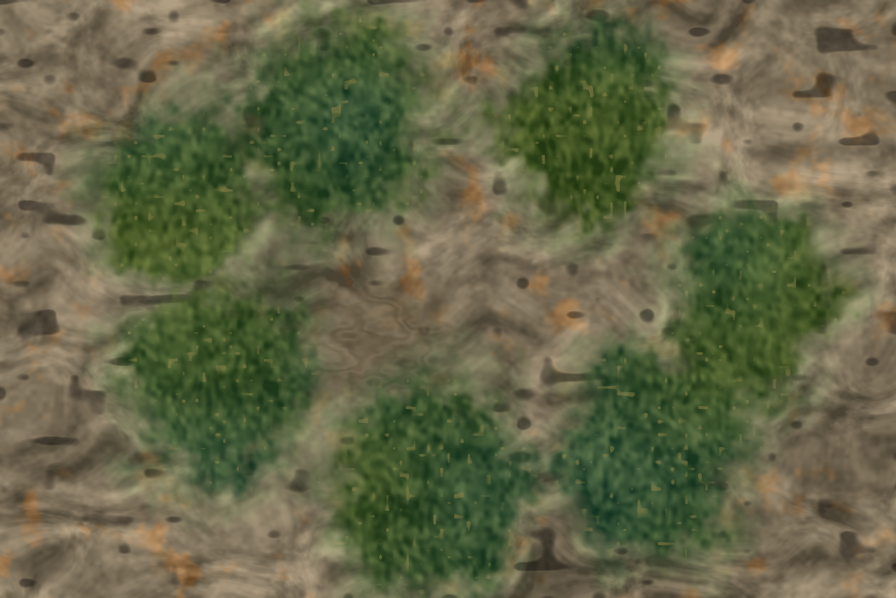
Give the GLSL for this texture, as a WebGL 1 fragment shader.

```glsl
precision highp float;
uniform vec2 u_resolution;

float hash(vec2 p) {
  vec3 q = fract(vec3(p.xyx) * 0.1031);
  q += dot(q, q.yzx + 33.33);
  return fract((q.x + q.y) * q.z);
}

float noise(vec2 p) {
  vec2 i = floor(p), f = fract(p);
  f = f * f * (3.0 - 2.0 * f);
  return mix(mix(hash(i), hash(i + vec2(1, 0)), f.x),
             mix(hash(i + vec2(0, 1)), hash(i + vec2(1, 1)), f.x), f.y);
}

float fbm(vec2 p) {
  float sum = 0.0, amp = 0.52;
  for (int i = 0; i < 4; i++) {
    sum += amp * noise(p);
    p = mat2(1.6, 1.2, -1.2, 1.6) * p + 17.3;
    amp *= 0.52;
  }
  return sum;
}

// Tufts spread around a loose ring: 1 at a tuft's heart, 0 at its rim
float tuftField(vec2 p) {
  float field = -1.0;
  for (int i = 0; i < 7; i++) {
    float k = float(i);
    float angle = k * 0.898 + 0.1;
    vec2 jitter = vec2(hash(vec2(k, 3.0)), hash(vec2(k, 8.0))) - 0.5;
    vec2 centre = vec2(0.75, 0.5) + vec2(0.48, 0.31) * vec2(cos(angle), sin(angle)) + 0.1 * jitter;
    float radius = mix(0.145, 0.21, hash(vec2(k, 21.0)));
    vec2 d = (p - centre) * vec2(1.06, 0.92);
    field = max(field, 1.0 - length(d) / radius);
  }
  return field;
}

vec3 soil(vec2 p) {
  vec2 warp = vec2(noise(p * 11.0), noise(p * 11.0 + 40.0)) - 0.5;
  vec2 q = p * vec2(15.0, 21.0) + warp * 1.5;
  float lumps = fbm(q);
  float relief = lumps - fbm(q + vec2(-0.25, 0.4));
  float broad = fbm(p * 4.0 + 60.0) - 0.5;
  float grit = noise(p * 105.0) - 0.5;
  float tone = 0.5 + 0.7 * broad + 0.5 * (lumps - 0.5) + 0.9 * relief + 0.16 * grit;
  vec3 color = mix(vec3(0.29, 0.26, 0.2), vec3(0.69, 0.62, 0.51), clamp(tone, 0.0, 1.0));

  // Rusty stains, then small dark hollows
  float rust = smoothstep(0.56, 0.8, fbm(p * 19.0 + 90.0));
  color += rust * vec3(0.1, 0.01, -0.06);
  float hollow = smoothstep(0.78, 0.92, noise(p * vec2(24.0, 38.0) + 7.0));
  return color * (1.0 - 0.38 * hollow);
}

// Smooth damp mud with faint contour lines
vec3 mud(vec2 p) {
  float level = fbm(p * vec2(9.0, 15.0) + 30.0);
  float contour = sin(level * 48.0);
  return vec3(0.41, 0.36, 0.27) + 0.16 * (level - 0.5) + 0.035 * contour;
}

vec3 grass(vec2 p) {
  vec2 bend = 0.012 * vec2(noise(p * 22.0), noise(p * 22.0 + 9.0));
  vec2 q = p + bend;
  float blades = 0.5 * noise(q * vec2(115.0, 75.0))
               + 0.5 * noise(mat2(0.8, 0.6, -0.6, 0.8) * q * vec2(65.0, 95.0));
  float clumps = fbm(p * 14.0 + 25.0);
  float tone = 0.4 + 1.0 * (blades - 0.5) + 0.8 * (clumps - 0.5);
  vec3 color = mix(vec3(0.09, 0.2, 0.08), vec3(0.39, 0.47, 0.26), clamp(tone, 0.0, 1.0));
  color += (noise(p * 5.0 + 12.0) - 0.5) * vec3(0.08, 0.03, -0.07);
  float straw = smoothstep(0.81, 0.96, noise(p * 88.0 + 50.0));
  return mix(color, vec3(0.52, 0.5, 0.27), 0.6 * straw);
}

void main() {
  vec2 p = gl_FragCoord.xy / u_resolution.y;
  float field = tuftField(p) + 0.7 * (fbm(p * 10.0) - 0.5) + 0.22 * (noise(p * 55.0) - 0.5);
  float fringe = smoothstep(-0.32, 0.12, field);
  float cover = smoothstep(0.0, 0.42, field);

  float damp = length((p - vec2(0.62, 0.42)) * vec2(1.0, 1.3)) + 0.12 * (fbm(p * 9.0) - 0.5);
  vec3 color = mix(soil(p), mud(p), 0.75 * (1.0 - smoothstep(0.06, 0.19, damp)));

  // Mossy tint around the tufts, then the tufts themselves
  float light = dot(color, vec3(0.3, 0.6, 0.1));
  color = mix(color, light * vec3(0.97, 1.03, 0.74), 0.65 * fringe);
  color = mix(color, grass(p), 0.93 * cover);
  gl_FragColor = vec4(color, 1.0);
}
```
